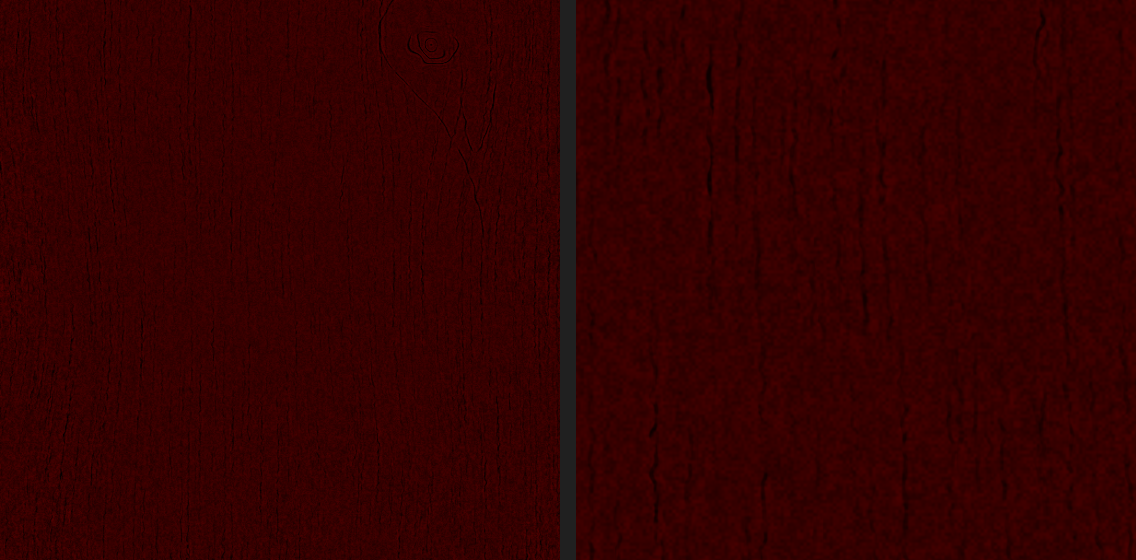
Left, the full canvas; right, a detail of the centre.
A three.js fragment shader for this texture:

```glsl
// Dark red stained wood with fine upright grain, broken pores and a knot.
varying vec2 vUv;

float hash(vec2 p) {
  vec3 q = fract(p.xyx * 0.1031);
  q += dot(q, q.yzx + 33.33);
  return fract((q.x + q.y) * q.z);
}

float noise(vec2 p) {
  vec2 cell = floor(p), f = fract(p);
  f = f * f * (3.0 - 2.0 * f);
  return mix(mix(hash(cell), hash(cell + vec2(1.0, 0.0)), f.x),
             mix(hash(cell + vec2(0.0, 1.0)), hash(cell + 1.0), f.x), f.y);
}

// Sideways coordinate of the fibres, bent by slow noise and pushed round the knot
float grainCoord(vec2 p, vec2 knot) {
  vec2 q = p - knot;
  float bend = 0.065 * noise(p * vec2(2.5, 2.2) + 4.0) + 0.018 * noise(p * vec2(7.0, 5.0) + 19.0);
  vec2 reach = q / vec2(0.11, 0.2);
  return p.x + bend - 0.75 * q.x * exp(-dot(reach, reach));
}

// Thin dark groove with faint lit edges, at signed distance d
float groove(float d) {
  float dark = 1.0 - smoothstep(0.0004, 0.0021, abs(d));
  float lit = 1.0 - smoothstep(0.0005, 0.0025, abs(abs(d - 0.0004) - 0.0036));
  return 0.27 * lit - dark;
}

// One layer of broken grooves, one per fibre band
float pores(vec2 p, float u, float slope, float count, float seed) {
  float band = floor(u * count);
  float centre = 0.2 + 0.6 * hash(vec2(band + 50.0, seed));
  float d = (u * count - band - centre) / (count * slope);
  d += 0.0045 * (noise(p * vec2(90.0, 130.0) + seed) - 0.5);
  float run = noise(vec2(band * 7.0 + 300.0 + seed, p.y * (3.0 + count * 0.1)));
  float gaps = noise(p * vec2(240.0, 170.0) + seed * 3.0);
  return groove(d) * smoothstep(0.42, 0.95, run) * smoothstep(0.15, 0.75, gaps);
}

void main() {
  vec2 p = vUv;
  vec2 knot = vec2(0.77, 0.92);
  vec2 q = p - knot;
  float u = grainCoord(p, knot);
  float slope = max(abs(grainCoord(p + vec2(0.001, 0.0), knot) - u) / 0.001, 0.25);

  // Rougher wood toward the sides and the foot
  float rough = smoothstep(0.25, 0.5, abs(p.x - 0.5)) + 0.5 * smoothstep(0.4, 0.0, p.y);
  rough = clamp(rough * (0.2 + noise(p * vec2(9.0, 4.0) + 31.0)), 0.0, 1.0);

  // Long grooves first, then shorter and fainter ones
  float relief = 0.0;
  for (int i = 0; i < 4; i++) {
    float layer = float(i);
    float weight = mix(0.85 - 0.17 * layer, 0.95, 0.6 * rough);
    relief += weight * pores(p, u, slope, 22.0 + 23.0 * layer, 11.0 + 17.0 * layer);
  }

  // Broken rings of the knot, and one long line sweeping past it
  float radius = length(q * vec2(1.0, 1.2)) + 0.022 * (noise(q * 45.0 + 80.0) - 0.5);
  float ring = (fract(radius / 0.016) - 0.5) * 0.016;
  float ringRun = smoothstep(0.3, 0.6, noise(q * 36.0 + 60.0));
  relief += 1.1 * groove(ring) * ringRun * (1.0 - smoothstep(0.04, 0.062, radius));
  float sweep = q.x + 0.085 * exp(-q.y * q.y / 0.012) - 0.12 * smoothstep(0.1, -0.4, q.y) + 0.02;
  sweep += 0.006 * (noise(p * 45.0 + 3.0) - 0.5);
  float sweepRun = smoothstep(-0.42, -0.3, q.y) * smoothstep(0.1, 0.5, noise(p * 70.0 + 5.0));
  relief += 0.85 * groove(sweep) * sweepRun;

  // Pointed loop of grain beside the knot
  float rise = p.y - 0.725;
  float loopEdge = abs(p.x - 0.848 - 0.06 * rise) - 0.09 * sqrt(max(rise, 0.0));
  loopEdge += 0.008 * (noise(p * 60.0) - 0.5);
  float loopRun = smoothstep(0.0, 0.01, rise) * (1.0 - smoothstep(0.1, 0.22, rise));
  relief += groove(loopEdge) * loopRun * smoothstep(0.2, 0.6, noise(p * 55.0 + 7.0));

  // Crisp speckle and short fibres
  float speckle = noise(p * 512.0 + 0.5) - 0.5;
  float mottle = noise(p * vec2(270.0, 210.0) + 70.0) - 0.5;
  float fibre = noise(vec2(u * 260.0, p.y * 70.0) + 40.0) - 0.5;

  float red = 0.21 + (0.075 + 0.035 * rough) * speckle;
  red += (0.05 + 0.03 * rough) * mottle + (0.025 + 0.04 * rough) * fibre;
  red += 0.15 * clamp(relief, -1.1, 0.4);
  gl_FragColor = vec4(clamp(red, 0.0, 0.42), 0.0, 0.0, 1.0);
}
```
